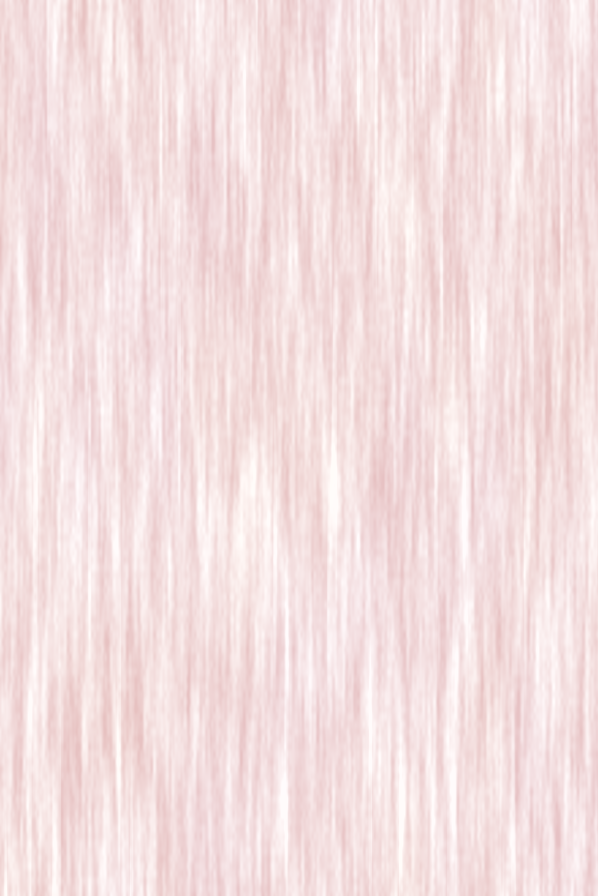
Write a WebGL 1 fragment shader that draws this texture.

```glsl
precision highp float;
// Brushed pink fibre: straight vertical streaks of several widths and lengths.
// Each streak column is a layered sine along its length with random phases;
// columns are blended sideways, summed, then mapped to a pale rose ramp.

uniform vec2 u_resolution;

const float TAU = 6.2831853;
const vec3 ROSE = vec3(0.957, 0.877, 0.878);      // mean colour
const vec3 ROSE_STEP = vec3(0.020, 0.045, 0.044); // change per unit of tone
const vec3 MAUVE_SHIFT = vec3(-0.002, -0.002, 0.007);

float hash(vec2 p) {
  vec3 q = fract(vec3(p.xyx) * vec3(0.1031, 0.1030, 0.0973));
  q += dot(q, q.yzx + 33.33);
  return fract((q.x + q.y) * q.z);
}

// Brightness along one column, from -1 to 1
float strand(float column, float y, float seed) {
  float phaseA = hash(vec2(column, seed));
  float phaseB = hash(vec2(column, seed + 7.0));
  float stretch = 0.7 + 0.6 * hash(vec2(column, seed + 13.0));
  float slow = sin(TAU * (y * stretch + phaseA));
  float quick = sin(TAU * (y * stretch * 2.3 + phaseB));
  return 0.6 * slow + 0.4 * quick;
}

// Neighbouring strands blended sideways; density is columns and waves per height
float fibres(vec2 p, vec2 density, float seed) {
  vec2 q = p * density;
  float column = floor(q.x);
  float blend = smoothstep(0.0, 1.0, fract(q.x));
  return mix(strand(column, q.y, seed), strand(column + 1.0, q.y, seed), blend);
}

// Value noise from -1 to 1 for short broken marks
float grain(vec2 p, vec2 density, float seed) {
  vec2 q = p * density + seed;
  vec2 cell = floor(q);
  vec2 f = smoothstep(0.0, 1.0, fract(q));
  float low = mix(hash(cell), hash(cell + vec2(1.0, 0.0)), f.x);
  float high = mix(hash(cell + vec2(0.0, 1.0)), hash(cell + vec2(1.0, 1.0)), f.x);
  return 2.0 * mix(low, high, f.y) - 1.0;
}

void main() {
  vec2 p = gl_FragCoord.xy / u_resolution.y;

  // Streaks from broad bands to hair-thin threads
  float tone = 0.65 * fibres(p, vec2(28.0, 1.3), 3.0);
  tone += 0.95 * fibres(p, vec2(85.0, 1.1), 41.0);
  tone += 1.10 * fibres(p, vec2(180.0, 1.7), 83.0);
  tone += 0.95 * fibres(p, vec2(290.0, 3.2), 127.0);

  // Broken fibre texture
  tone += 0.55 * grain(p, vec2(260.0, 28.0), 19.0);
  tone += 0.50 * grain(p, vec2(330.0, 120.0), 57.0);

  // Long pale lines
  float line = fibres(p, vec2(150.0, 0.45), 171.0);
  tone += 1.3 * smoothstep(0.5, 0.85, line) - 0.1;

  // Rose ramp with a slight drift towards mauve
  float drift = fibres(p, vec2(22.0, 1.0), 211.0);
  vec3 color = ROSE + ROSE_STEP * clamp(tone, -2.6, 2.4) + MAUVE_SHIFT * drift;
  gl_FragColor = vec4(clamp(color, 0.0, 1.0), 1.0);
}
```
